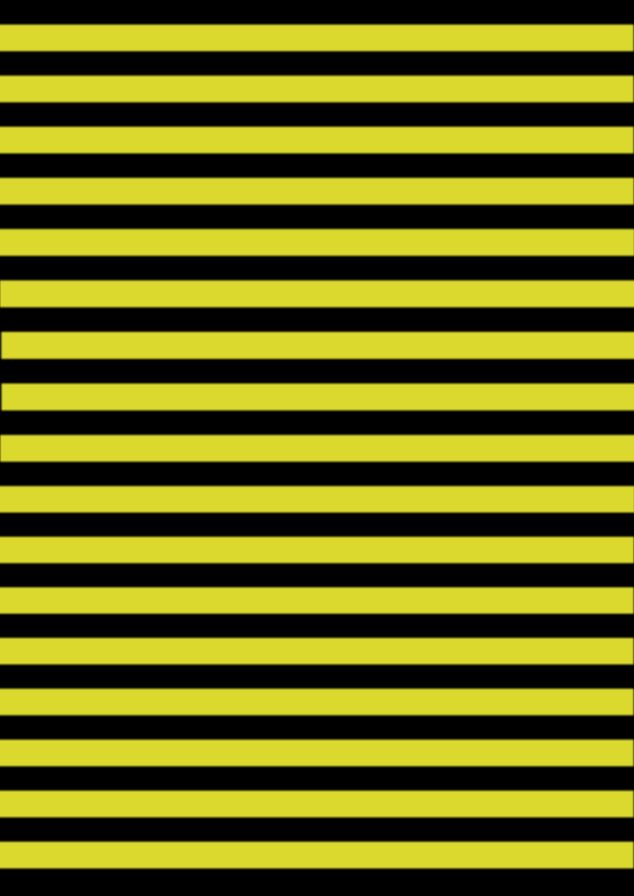
This pattern is drawn by a Shadertoy shader. Its source:

```glsl
// Seventeen flat yellow bars on black, repeated down the canvas by rounding
// to the nearest bar. A slight bow shifts the middle bars downward, and the
// bar ends fall a hair short of the left or right border.

// Soft coverage: 1 inside (positive depth), 0 outside.
float coverage(float depth) {
    float softness = max(0.0022, 0.75 / iResolution.y);
    return smoothstep(-softness, softness, depth);
}

float bell(float offset) {
    return exp(-offset * offset);
}

void mainImage(out vec4 fragColor, in vec2 fragCoord) {
    // Canvas heights, with y measured down from the top
    vec2 pos = fragCoord / iResolution.y;
    float canvasWidth = iResolution.x / iResolution.y;
    pos.y = 1.0 - pos.y;

    // Uneven spacing around the middle
    pos.y -= 0.0021 * bell((pos.y - 0.514) / 0.17);

    // Nearest bar and the depth inside its long edges
    float pitch = 0.057;
    float fromFirst = pos.y - 0.0423;
    float bar = clamp(round(fromFirst / pitch), 0.0, 16.0);
    float bars = coverage(0.0149 - abs(fromFirst - bar * pitch));

    // Short ends: left gap on the upper middle bars, right gap on the others
    float leftLean = bell((bar - 6.6) / 2.2);
    float leftGap = mix(-0.0035, 0.0018, leftLean);
    float rightGap = mix(0.0004, -0.0035, leftLean);
    float ends = coverage(pos.x - leftGap) * coverage(canvasWidth - pos.x - rightGap);

    // Blue falls off faster, so blurred edges turn olive
    vec3 shade = pow(vec3(bars * ends), vec3(1.0, 1.0, 1.15));
    fragColor = vec4(vec3(0.86, 0.85, 0.18) * shade, 1.0);
}
```
